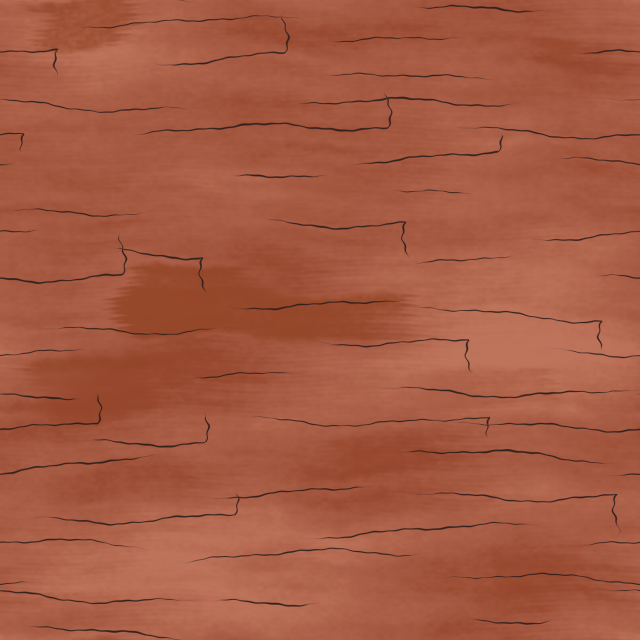
Give the GLSL for this texture, as a WebGL 1 fragment shader.

```glsl
precision highp float;
uniform vec2 u_resolution;

vec2 hash2(vec2 p) {
  return fract(sin(vec2(dot(p, vec2(127.1, 311.7)), dot(p, vec2(269.5, 183.3)))) * 43758.54);
}

// Cellular paint: one soft box of random size and signed tone per cell
float daubs(vec2 p, vec2 grid, float soft, float seed) {
  vec2 q = p * grid;
  vec2 cell = floor(q);
  float sum = 0.0;
  for (int j = -1; j <= 1; j++) {
    for (int i = -1; i <= 1; i++) {
      vec2 id = cell + vec2(float(i), float(j));
      vec2 key = mod(id, grid) + seed;
      vec2 center = id + 0.25 + 0.5 * hash2(key);
      vec2 halfSize = vec2(0.35, 0.3) + vec2(0.45, 0.35) * hash2(key + 37.0);
      vec2 edge = 1.0 - smoothstep(-soft, soft, abs(q - center) - halfSize);
      sum += edge.x * edge.y * (2.0 * hash2(key + 71.0).x - 1.0);
    }
  }
  return sum;
}

// Uneven course of a crack along its length
float bend(float x, float phase, float tilt) {
  return tilt * x + 0.007 * sin(x * 13.0 + phase) + 0.0028 * sin(x * 33.0 + phase * 2.3)
    + 0.001 * sin(x * 97.0 + phase * 3.7) + 0.0004 * sin(x * 270.0 + phase);
}

float inkLine(float dist, float pressure) {
  float halfWidth = 0.0003 + 0.0013 * pressure;
  float aa = 0.75 / u_resolution.y;
  return (1.0 - smoothstep(halfWidth - aa, halfWidth + aa, dist)) * smoothstep(0.0, 0.3, pressure);
}

// Tapered horizontal crack, sometimes turning into a vertical one at its end
float crack(vec2 p, float id) {
  vec2 a = hash2(vec2(id, 1.7));
  vec2 b = hash2(vec2(id, 5.3));
  vec2 c = hash2(vec2(id, 9.1));
  float len = mix(0.14, 0.48, a.x);
  float phase = 6.28 * a.y;
  float tilt = 0.09 * (b.y - 0.45);
  float x = fract(p.x - id * 0.618 - 0.2 * a.y + 0.1) - 0.1;
  float y = fract(p.y - (id + b.x) / 44.0 + 0.5) - 0.5;
  float turns = step(0.64, c.x);

  float t = x / len;
  float taper = smoothstep(0.0, 0.35, t) * max(1.0 - smoothstep(0.65, 1.0, t), turns * step(t, 1.0));
  float pressure = taper * (0.4 + 0.6 * c.y)
    * (0.72 + 0.2 * sin(x * 43.0 + phase) + 0.14 * sin(x * 171.0 + phase));
  float ink = inkLine(abs(y - bend(x, phase, tilt)) * 0.96, pressure);

  float rise = mix(0.025, 0.075, b.x) * (b.y < 0.5 ? -1.0 : 1.0);
  float v = y - bend(len, phase, tilt);
  float s = v / rise;
  float wander = 0.005 * sin(v * 75.0) + 0.0015 * sin(v * 310.0);
  float fade = step(0.0, s) * (1.0 - smoothstep(0.45, 1.0, s));
  float fall = inkLine(abs(x - len - wander) * 0.9, fade * (0.55 + 0.25 * sin(v * 190.0 + phase)));
  return max(ink, turns * fall);
}

void main() {
  vec2 p = gl_FragCoord.xy / u_resolution;

  // Ragged bristle edges and gently sagging strokes
  float bristle = sin(p.y * 390.0 + 2.0 * sin(p.x * 12.57)) + sin(p.y * 817.0 + 3.0 * sin(p.x * 18.85));
  vec2 warped = p;
  warped.x += 0.007 * bristle + 0.012 * sin(p.y * 62.8);
  warped.y += 0.008 * sin(p.x * 12.57 + 1.0) + 0.004 * sin(p.x * 31.4 + 4.0 * sin(p.y * 6.283))
    + 0.0012 * sin(p.x * 144.5);

  // Layered washes, streaks and canvas grain
  float grain = daubs(p, vec2(150.0, 190.0), 0.4, 3.0);
  float tone = 0.53 + 0.29 * daubs(warped, vec2(3.0, 6.0), 0.42, 11.0)
    + 0.2 * daubs(warped, vec2(6.0, 15.0), 0.4, 23.0)
    + 0.09 * daubs(warped, vec2(9.0, 64.0), 0.4, 47.0)
    + 0.05 * daubs(p, vec2(40.0, 70.0), 0.4, 59.0)
    + 0.05 * grain + 0.012 * bristle
    + 0.018 * sin((p.x + p.y) * 880.0) * sin((p.x - p.y) * 880.0);

  vec3 rust = vec3(0.585, 0.275, 0.175);
  vec3 clay = vec3(0.66, 0.36, 0.268);
  vec3 blush = vec3(0.745, 0.455, 0.355);
  vec3 color = mix(rust, clay, smoothstep(0.0, 0.55, tone));
  color = mix(color, blush, smoothstep(0.42, 1.05, tone));

  // Flat, opaque strokes of deep rust
  float stroke = daubs(warped, vec2(3.0, 9.0), 0.16, 83.0) + 0.05 * grain;
  color = mix(color, vec3(0.575, 0.267, 0.15), 0.85 * smoothstep(0.6, 0.95, stroke));

  // Dark cracks
  float ink = 0.0;
  for (int i = 0; i < 44; i++) {
    ink = max(ink, crack(p, float(i)));
  }
  color = mix(color, vec3(0.17, 0.115, 0.105), 0.93 * ink);
  gl_FragColor = vec4(color, 1.0);
}
```
